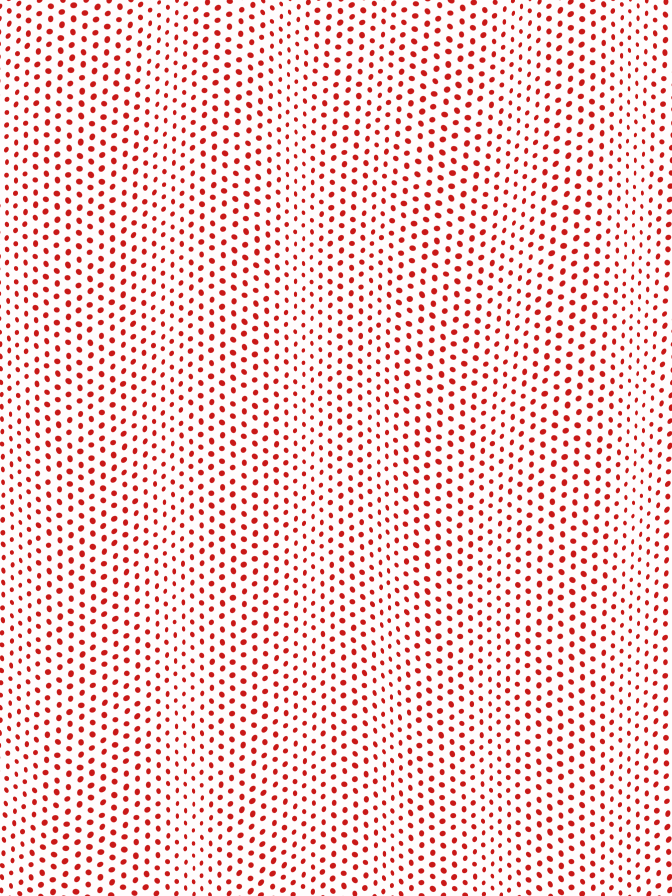
Reproduce this pattern procedurally as a WebGL 2 fragment shader.

```glsl
#version 300 es
precision highp float;
// Small red polka dots in staggered columns on white cloth with soft vertical folds.

#define COLUMNS 59.0      // columns across the flat cloth, folds add about six
#define ROWS 71.0         // dots down one column
#define DOT_RADIUS 0.0033 // in canvas heights
#define FOLD_SHRINK 0.22  // dot size lost inside a fold
#define SIZE_VARIATION 0.14
#define JITTER 0.10       // dot offset in cells
#define LUMPINESS 0.09
#define DOT_COLOR vec3(0.79, 0.095, 0.09)
#define CLOTH_COLOR vec3(1.0, 0.992, 0.992)

uniform vec2 u_resolution;
out vec4 fragColor;

// Each fold: centre x, width, columns gathered, lean over the height
const int FOLD_COUNT = 6;
const vec4 FOLDS[FOLD_COUNT] = vec4[](
    vec4(0.02, 0.030, 0.45, 0.01),
    vec4(0.26, 0.040, 0.85, -0.05),
    vec4(0.45, 0.035, 0.65, -0.03),
    vec4(0.57, 0.025, 0.45, 0.00),
    vec4(0.75, 0.035, 0.70, 0.03),
    vec4(0.94, 0.035, 0.85, 0.02));

vec3 hash3(vec2 p) {
    vec3 q = fract(vec3(p.xyx) * vec3(0.1031, 0.1030, 0.0973));
    q += dot(q, q.yxz + 33.33);
    return fract((q.xxy + q.yzz) * q.zyx);
}

// Cloth coordinates in cells (xy) and the amount of pinching (z)
vec3 drape(vec2 p) {
    float column = COLUMNS * p.x - 1.2 * p.y - 0.7 * sin(5.0 * p.y + 3.0 * p.x);
    float pinch = 0.0;
    for (int i = 0; i < FOLD_COUNT; i++) {
        vec4 fold = FOLDS[i];
        float phase = 2.3 * float(i);
        float centre = fold.x + fold.w * (p.y - 0.5) + 0.010 * sin(6.0 * p.y + phase);
        float depth = fold.z * (1.0 + 0.35 * sin(4.0 * p.y + phase));
        float side = tanh((p.x - centre) / fold.y);
        column += depth * side;
        pinch += depth * (1.0 - side * side);
    }
    float row = ROWS * p.y + 0.6 * sin(9.0 * p.x + 2.0 * p.y)
              + 0.3 * sin(23.0 * p.x - 3.0 * p.y);
    return vec3(column, row, pinch);
}

void main() {
    vec2 p = gl_FragCoord.xy / u_resolution;
    float pixel = 1.0 / u_resolution.y;
    vec3 cloth = drape(p);

    // Staggered cell: odd columns are shifted by half a row
    float column = floor(cloth.x);
    float row = cloth.y + 0.5 * mod(column, 2.0);
    vec2 cell = vec2(column, floor(row));
    vec3 random = hash3(cell + 17.0);
    vec2 offset = fract(vec2(cloth.x, row)) - 0.5 - JITTER * (random.xy - 0.5);

    // Slightly lumpy dot, measured in canvas heights along the cloth
    vec2 cellSize = vec2(u_resolution.x / u_resolution.y / COLUMNS, 1.0 / ROWS);
    vec2 d = offset * cellSize;
    float angle = atan(d.y, d.x + 1e-7);
    float radius = DOT_RADIUS * (1.0 - FOLD_SHRINK * clamp(cloth.z, 0.0, 1.0));
    radius *= 1.0 + SIZE_VARIATION * (random.z - 0.5);
    radius *= 1.0 + LUMPINESS * sin(2.0 * angle + 6.2832 * random.x);

    float ink = smoothstep(-0.75, 0.75, (radius - length(d)) / pixel);
    fragColor = vec4(mix(CLOTH_COLOR, DOT_COLOR, ink), 1.0);
}
```
